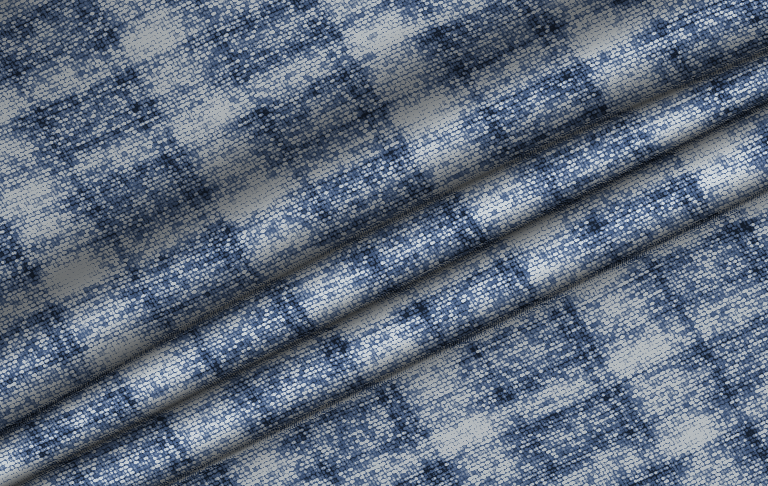
A WebGL 1 fragment shader for this texture:

```glsl
precision highp float;

uniform vec2 u_resolution;

const vec3 NAVY = vec3(0.09, 0.13, 0.19);
const vec3 DENIM = vec3(0.28, 0.37, 0.51);
const vec3 PALE = vec3(0.75, 0.77, 0.78);

float hash(vec2 p) {
  return fract(sin(dot(p, vec2(127.1, 311.7))) * 43758.5453);
}

float noise(vec2 p) {
  vec2 i = floor(p);
  vec2 f = fract(p);
  f = f * f * (3.0 - 2.0 * f);
  float low = mix(hash(i), hash(i + vec2(1.0, 0.0)), f.x);
  float high = mix(hash(i + vec2(0.0, 1.0)), hash(i + vec2(1.0, 1.0)), f.x);
  return mix(low, high, f.y);
}

float line(float t, float center, float halfWidth) {
  return 1.0 - smoothstep(halfWidth * 0.4, halfWidth, abs(t - center));
}

// One stripe repeat: a pale band, dark edge threads and a faint pale thread
float stripes(float t) {
  t = fract(t);
  float band = line(t, 0.5, 0.2);
  float edges = line(t, 0.24, 0.035) + line(t, 0.31, 0.03) + line(t, 0.78, 0.04);
  return 0.28 * band - 0.2 * edges + 0.1 * line(t, 0.02, 0.05);
}

// Staggered short yarns, each with its own random tone
float yarns(vec2 p, vec2 density, float stagger) {
  vec2 q = p * density;
  float row = floor(q.y);
  q.x += row * stagger + 0.35 * hash(vec2(row, 4.0));
  vec2 f = fract(q) - 0.5;
  float body = 1.0 - smoothstep(0.2, 0.65, length(f * vec2(0.85, 1.0)));
  return mix(0.22, hash(floor(q)) * 0.7 + 0.42, body);
}

// Heights of the three creases at a given x, top to bottom
vec3 creases(float x) {
  return vec3(0.105, -0.015, -0.168) + vec3(0.60, 0.51, 0.49) * x
    - vec3(0.063, 0.0, 0.0) * x * x;
}

// Roundness of a roll lying between two creases
float roll(float y, float bottom, float top) {
  float t = clamp((y - bottom) / (top - bottom), 0.0, 1.0);
  return sin(3.14159 * pow(t, 0.85));
}

float crease(float d, float above, float below) {
  return exp(-max(d, 0.0) / above - max(-d, 0.0) / below);
}

float foldLight(vec2 p, vec3 c) {
  vec3 d = vec3(p.y) - c;
  float upper = 0.72 + 0.3 * exp(-pow((d.x - 0.11) / 0.055, 2.0))
    - 0.16 * exp(-pow((d.x - 0.25) / 0.07, 2.0))
    + 0.2 * smoothstep(0.25, 0.42, d.x);
  float middle = 0.5 + 0.55 * roll(p.y, c.y, c.x);
  float lower = 0.42 + 0.64 * roll(p.y, c.z, c.y);
  float flatPart = 0.9;
  float soft = 0.006;
  float light = mix(flatPart, lower, smoothstep(-soft, soft, d.z));
  light = mix(light, middle, smoothstep(-soft, soft, d.y));
  light = mix(light, upper, smoothstep(-soft, soft, d.x));
  float shade = 0.55 * crease(d.x, 0.04, 0.012)
    + 0.45 * crease(d.y, 0.022, 0.012)
    + 0.4 * crease(d.z, 0.03, 0.035);
  return light * (1.0 - shade);
}

void main() {
  vec2 p = gl_FragCoord.xy / u_resolution.y;
  vec3 c = creases(p.x);

  // Cloth coordinates shift where fabric is taken up by each fold
  vec3 side = smoothstep(vec3(-0.012), vec3(0.012), vec3(p.y) - c);
  float takeUp = dot(side, vec3(0.05, 0.04, 0.06));
  float wobble = 0.012 * (noise(p * 5.0) - 0.5);
  vec2 cloth = vec2(p.x + 0.6 * p.y + takeUp, p.y - 0.46 * p.x + takeUp) + wobble;

  // Plaid, uneven dye and woven grain
  float plaid = stripes(cloth.x / 0.46 + 0.28) + 0.8 * stripes(cloth.y / 0.21 + 0.1);
  float dye = noise(cloth * vec2(14.0, 30.0)) - 0.5;
  float streak = noise(cloth * vec2(9.0, 110.0)) - 0.5;
  float grain = 0.65 * yarns(cloth, vec2(75.0, 112.0), 0.36)
    + 0.35 * yarns(cloth.yx + 3.7, vec2(90.0, 130.0), 0.5);
  float tone = 0.5 + 1.25 * (grain - 0.5) + 0.75 * plaid + 0.16 * dye + 0.2 * streak;

  vec3 color = mix(NAVY, DENIM, smoothstep(0.1, 0.5, tone));
  color = mix(color, PALE, smoothstep(0.45, 0.98, tone));

  // Folds, with falloff into the upper left corner
  float corner = 1.0 - 0.4 * exp(-3.5 * length(p - vec2(0.0, 1.0)));
  float light = foldLight(p, c) * corner;
  gl_FragColor = vec4(color * light * 1.06, 1.0);
}
```
